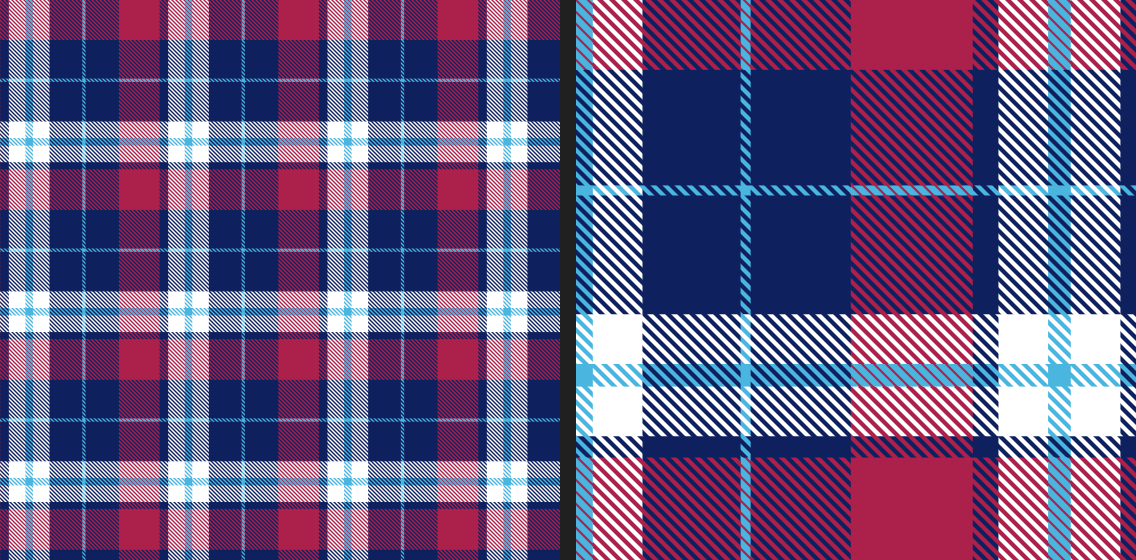
Left: the whole. Right: its middle third, enlarged.
Write a WebGL 1 fragment shader that draws this pattern.

```glsl
precision highp float;
// Woven tartan: navy ground with white, crimson and pale blue stripes.
// Warp and weft each take a colour from a repeating stripe order, and a
// diagonal twill decides which of the two threads lies on top.

uniform vec2 u_resolution;

const vec3 NAVY = vec3(0.055, 0.125, 0.37);
const vec3 CRIMSON = vec3(0.67, 0.13, 0.30);
const vec3 WHITE = vec3(1.0);
const vec3 SKY = vec3(0.29, 0.71, 0.87);

const float BROAD_WIDTH = 0.0726;
const float CORE_WIDTH = 0.0135;
const float LINE_WIDTH = 0.0060;
const float TWILL_COUNT = 140.0;

// Coverage of a stripe repeated at every period, softened over one pixel.
float stripe(float pos, float center, float period, float width, float pixel) {
  float dist = abs(mod(pos - center + 0.5 * period, period) - 0.5 * period);
  return clamp(0.5 + (0.5 * width - dist) / pixel, 0.0, 1.0);
}

// Sky threads: the core of the white stripe and a lone thin line.
float skyMask(float pos, float period, float lineCenter, float pixel) {
  return max(stripe(pos, 0.0, period, CORE_WIDTH, pixel),
             stripe(pos, lineCenter, period, LINE_WIDTH, pixel));
}

// Thread colour, with positions measured from the white stripe's centre.
vec3 threadColor(float white, float red, float sky) {
  vec3 color = mix(NAVY, CRIMSON, red);
  color = mix(color, WHITE, white);
  return mix(color, SKY, sky);
}

// Share of the warp on top, along diagonals falling to the right.
float twill(vec2 p, float warpShare, float pixel) {
  float dist = abs(fract((p.x + p.y) * TWILL_COUNT) - 0.5);
  float soft = TWILL_COUNT * pixel * 1.414;
  return clamp(0.5 + (0.5 * warpShare - dist) / soft, 0.0, 1.0);
}

void main() {
  float pixel = 1.0 / min(u_resolution.x, u_resolution.y);
  vec2 p = gl_FragCoord.xy * pixel;

  // Column and row positions; rows run downward from the top.
  vec2 period = vec2(0.2845, 0.3034);
  vec2 redCenter = vec2(0.1966, 0.0853);
  vec2 lineCenter = vec2(0.0977, 0.1934);
  vec2 pos = vec2(p.x - 0.0521, 1.0 - p.y - 0.2533);

  // Stripe masks of the warp (x) and the weft (y).
  vec2 white = vec2(stripe(pos.x, 0.0, period.x, BROAD_WIDTH, pixel),
                    stripe(pos.y, 0.0, period.y, BROAD_WIDTH, pixel));
  vec2 red = vec2(stripe(pos.x, redCenter.x, period.x, BROAD_WIDTH, pixel),
                  stripe(pos.y, redCenter.y, period.y, BROAD_WIDTH, pixel));
  vec2 sky = vec2(skyMask(pos.x, period.x, lineCenter.x, pixel),
                  skyMask(pos.y, period.y, lineCenter.y, pixel));

  vec3 warp = threadColor(white.x, red.x, sky.x);
  vec3 weft = threadColor(white.y, red.y, sky.y);

  // Sky threads float higher where they cross crimson.
  float warpShare = 0.5 + 0.25 * (sky.x * red.y - sky.y * red.x);
  vec3 cloth = mix(weft, warp, twill(p, warpShare, pixel));

  gl_FragColor = vec4(cloth, 1.0);
}
```
